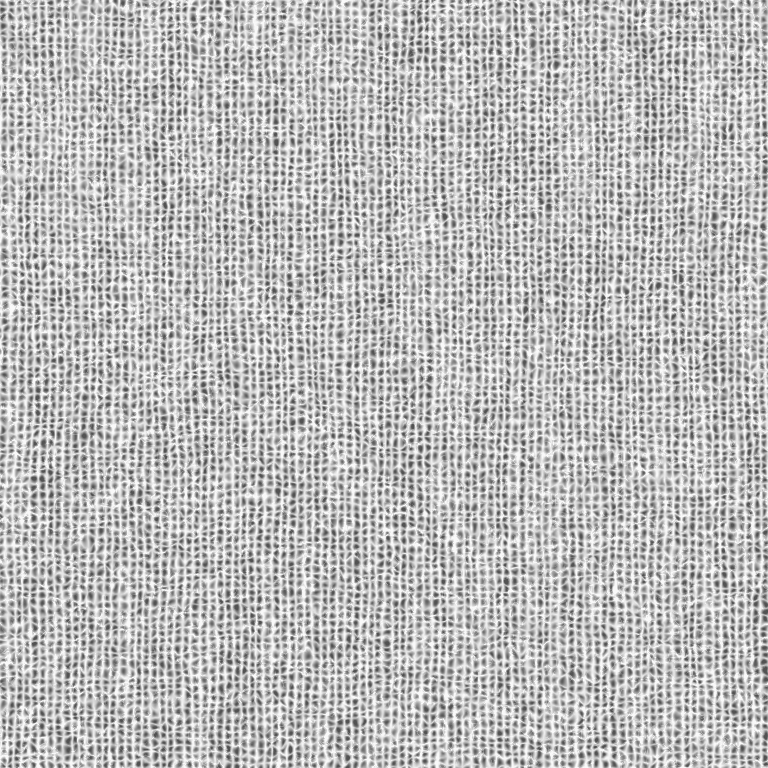
Write a WebGL 2 fragment shader that draws this texture.

```glsl
#version 300 es
precision highp float;
// Loose pale gauze: 96 firm upright threads cross 100 fainter level threads around
// soft grey holes. Layered sines and value noise bend the weave, noise varies
// each hole, and cellular noise lays fine stray fibres over the top.
uniform vec2 u_resolution;
out vec4 outColor;

const float PI = 3.14159265;
const vec2 THREADS = vec2(96.0, 100.0);
const vec3 THREAD_COLOR = vec3(0.95);
const vec3 HOLE_COLOR = vec3(0.32);

float hash(vec2 p) {
    vec3 q = fract(vec3(p.xyx) * 0.1031);
    q += dot(q, q.yzx + 33.33);
    return fract((q.x + q.y) * q.z);
}

vec2 hash2(vec2 p) {
    return vec2(hash(p), hash(p + 71.7));
}

// Smooth value noise in 0..1
float valueNoise(vec2 p) {
    vec2 cell = floor(p);
    vec2 f = fract(p);
    f = f * f * (3.0 - 2.0 * f);
    float low = mix(hash(cell), hash(cell + vec2(1, 0)), f.x);
    float high = mix(hash(cell + vec2(0, 1)), hash(cell + vec2(1, 1)), f.x);
    return mix(low, high, f.y);
}

vec2 noiseOffset(vec2 p) {
    return vec2(valueNoise(p), valueNoise(p + 37.3)) - 0.5;
}

// Gap between the two nearest feature points: zero along cell borders
float cellBorder(vec2 p) {
    vec2 cell = floor(p);
    float nearest = 8.0;
    float second = 8.0;
    for (int y = -1; y <= 1; y++) {
        for (int x = -1; x <= 1; x++) {
            vec2 neighbour = cell + vec2(x, y);
            float d = length(neighbour + hash2(neighbour) - p);
            second = min(second, max(nearest, d));
            nearest = min(nearest, d);
        }
    }
    return second - nearest;
}

// Slow sag of the cloth, in thread units
vec2 clothSag(vec2 uv) {
    vec2 sag = vec2(0.0);
    float amount = 0.25;
    float frequency = 7.0;
    for (int i = 0; i < 3; i++) {
        sag += amount * sin(uv.yx * frequency + 2.3 * sin(uv * frequency * 0.7 + float(i)));
        amount *= 0.6;
        frequency *= 2.3;
    }
    return sag * vec2(0.6, 1.0);
}

// Thread coordinates with sag, uneven spacing and small kinks
vec2 bendWeave(vec2 uv) {
    vec2 p = uv * THREADS + clothSag(uv);
    p.x += 0.40 * (valueNoise(vec2(p.x * 0.55, uv.y * 6.0)) - 0.5);
    p.y += 0.60 * (valueNoise(vec2(uv.x * 18.0, p.y * 0.5) + 19.0) - 0.5);
    p += vec2(0.22, 0.50) * noiseOffset(p * 0.9 + 5.0);
    p += vec2(0.20, 0.26) * noiseOffset(p * 2.1);
    p.y += 0.12 * cos(PI * p.x) * cos(PI * p.y);
    return p;
}

// Openness between rounded threads; level threads only partly cover the gap
float holeShape(vec2 p) {
    vec2 open = 0.5 - 0.5 * cos(2.0 * PI * p);
    float cover = 0.65 + 0.35 * valueNoise(p * 0.9 + 61.0);
    return pow(open.x, 0.75) * (1.0 - cover * (1.0 - pow(open.y, 0.65)));
}

// Depth of a hole, with streaks that follow the upright threads
float holeDepth(vec2 p, vec2 uv) {
    float single = valueNoise(p + vec2(11.0, 43.0));
    float streak = valueNoise(vec2(p.x * 0.9, uv.y * 5.0) + 53.0);
    return 0.52 + 0.46 * single + 0.32 * streak;
}

// Broken, curling light strands
float strayFibres(vec2 p, float pixel) {
    vec2 curled = p * 1.25 + 0.9 * noiseOffset(p * 1.7 + 13.0);
    float strand = 1.0 - smoothstep(0.0, 0.14 + pixel, cellBorder(curled));
    return strand * smoothstep(0.35, 0.80, valueNoise(p * 1.3 + 29.0));
}

void main() {
    vec2 uv = gl_FragCoord.xy / u_resolution;
    float pixel = THREADS.y / min(u_resolution.x, u_resolution.y);
    vec2 p = bendWeave(uv);

    // Shade the holes, then soften with lint
    float shade = holeShape(p) * holeDepth(p, uv);
    shade += 0.28 * (valueNoise(uv * THREADS * vec2(1.9, 1.6) + 7.0) - 0.5);

    // Fibres cross both threads and holes
    shade -= 0.28 * strayFibres(uv * THREADS, pixel) - 0.03;

    outColor = vec4(mix(THREAD_COLOR, HOLE_COLOR, clamp(shade, -0.04, 1.0)), 1.0);
}
```
